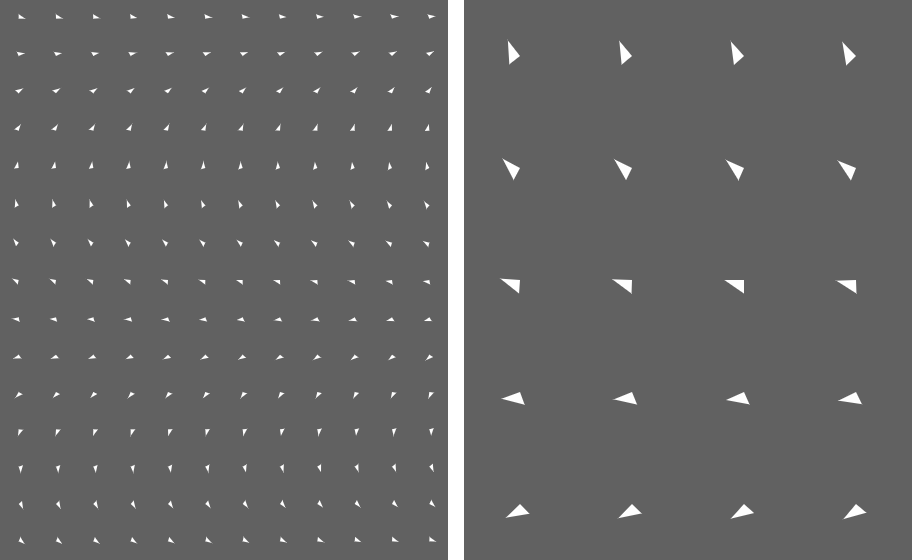
Left: the whole. Right: its middle third, enlarged.
A Shadertoy shader for this pattern:

```glsl
const float ROWS = 15.0;
const float COLUMNS = 12.0;
const float TURNS = 1.0;              // full turns over the whole grid
const vec2 LEGS = vec2(0.176, 0.121); // triangle legs, in cells
const vec3 GROUND = vec3(0.38);
const vec3 INK = vec3(0.995);
const float TAU = 6.2831853;

vec2 rotate(vec2 p, float angle) {
    float c = cos(angle), s = sin(angle);
    return vec2(c * p.x - s * p.y, s * p.x + c * p.y);
}

// Right triangle with its square corner at the origin
float rightTriangle(vec2 p, vec2 legs) {
    float hypotenuse = (dot(p, 1.0 / legs) - 1.0) / length(1.0 / legs);
    return max(hypotenuse, max(-p.x, -p.y));
}

void mainImage(out vec4 fragColor, in vec2 fragCoord) {
    // Square cells, counted from the top left
    float pixel = ROWS / iResolution.y;
    vec2 grid = vec2(fragCoord.x, iResolution.y - fragCoord.y) * pixel;
    vec2 cell = floor(grid);
    vec2 local = (fract(grid) - 0.5) * vec2(1.0, -1.0);

    // Each cell turns a little further, in reading order
    float index = cell.x + cell.y * COLUMNS;
    float angle = TAU * TURNS * index / (ROWS * COLUMNS);
    float d = rightTriangle(rotate(local, -angle), LEGS);

    float cover = clamp(0.5 - d / pixel, 0.0, 1.0);
    fragColor = vec4(mix(GROUND, INK, cover), 1.0);
}
```
